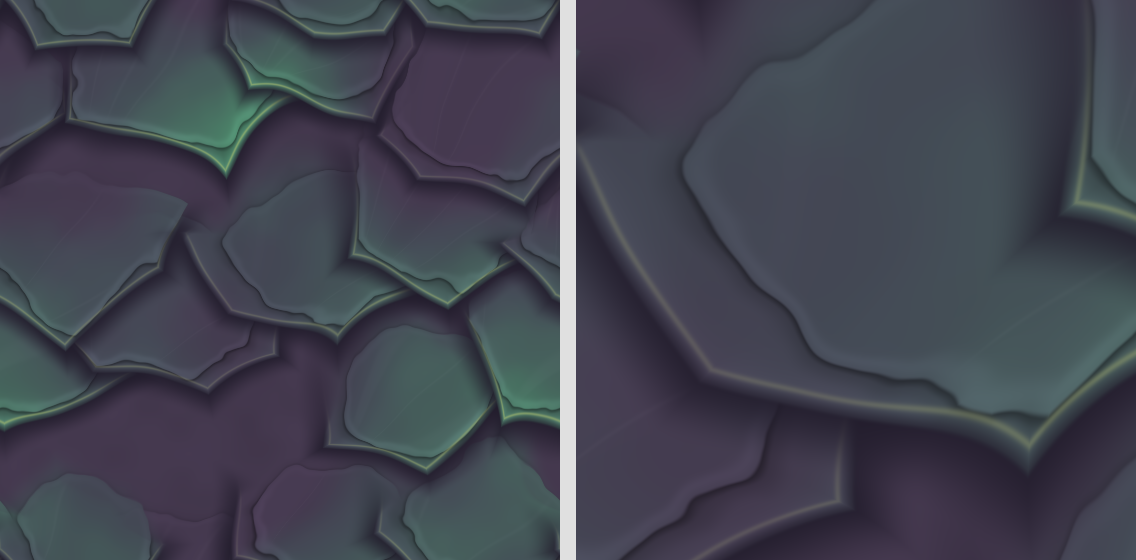
Left, the full canvas; right, a detail of the centre.
This texture is drawn by a three.js fragment shader. Its source:

```glsl
// Overlapping slate scales with thin glowing lower rims, worn raised patches and soft shadows.
varying vec2 vUv;

#define GRID vec2(3.0, 4.0)
#define JITTER 0.68
#define PLATE_RADII vec2(0.200, 0.160)
#define SIZE_RANGE vec2(0.78, 1.22)
#define SIDES 7
#define CORNER_SHARPNESS 45.0
#define WARP 0.05
#define LIP 0.013
#define SHADOW_REACH 0.045
#define PURPLE vec3(0.272, 0.225, 0.312)
#define RIM_COLOR vec3(0.62, 0.70, 0.42)
#define SHADOW_COLOR vec3(0.130, 0.110, 0.170)

vec3 hash3(vec2 p) {
  vec3 q = fract(p.xyx * vec3(0.1031, 0.1030, 0.0973));
  q += dot(q, q.yxz + 33.33);
  return fract((q.xxy + q.yzz) * q.zyx);
}

// Whole-number wrap that is safe against rounding
vec2 wrap(vec2 cell, vec2 period) {
  return floor(mod(cell + 0.5, period));
}

// Value noise that wraps after freq cells
float noise(vec2 uv, float freq) {
  vec2 p = uv * freq;
  vec2 i = floor(p);
  vec2 f = p - i;
  f = f * f * f * (f * (f * 6.0 - 15.0) + 10.0);
  vec2 a = wrap(i, vec2(freq));
  vec2 b = wrap(i + 1.0, vec2(freq));
  float low = mix(hash3(a).x, hash3(vec2(b.x, a.y)).x, f.x);
  float high = mix(hash3(vec2(a.x, b.y)).x, hash3(b).x, f.x);
  return mix(low, high, f.y);
}

float falling(float start, float end, float x) {
  return 1.0 - smoothstep(start, end, x);
}

float ridge(float x, float width) {
  return exp(-x * x / (width * width));
}

// Purple through slate and teal to green
vec3 stoneColor(float t) {
  vec3 c = mix(PURPLE, vec3(0.265, 0.290, 0.335), smoothstep(0.0, 0.45, t));
  c = mix(c, vec3(0.272, 0.365, 0.355), smoothstep(0.35, 0.75, t));
  return mix(c, vec3(0.28, 0.49, 0.39), smoothstep(0.7, 1.15, t));
}

// Paints one plate and its shadow over what lies below
vec3 paintPlate(vec3 below, vec2 q, vec2 id, vec3 rnd, float glow, float wobble, float grain) {
  float size = mix(SIZE_RANGE.x, SIZE_RANGE.y, rnd.z);
  float turn = hash3(id * 5.0 + 31.0).y;
  float hard = -1.0;
  float sum = 0.0;
  vec2 normal = vec2(0.0);
  for (int k = 0; k < SIDES; k++) {
    float side = float(k);
    vec3 r = hash3(id * 7.0 + vec2(side * 13.0 + 5.0, side));
    float angle = (side + turn + (r.x - 0.5) * 0.6) * 6.28319 / float(SIDES);
    vec2 dir = vec2(cos(angle), sin(angle));
    vec2 n = normalize(dir * vec2(0.9, 1.0));
    float edge = dot(q, n) - length(dir * PLATE_RADII) * size * mix(0.84, 1.1, r.y);
    float weight = exp(CORNER_SHARPNESS * edge);
    hard = max(hard, edge);
    sum += weight;
    normal += n * weight;
  }
  normal /= sum;
  float soft = log(sum) / CORNER_SHARPNESS;
  float d = hard - 0.5 * (soft - hard);
  float facing = falling(-0.3, 0.45, normal.y);

  // Cast shadow, strongest under the lower edges
  float under = falling(-0.5, 0.5, normal.y);
  float fall = falling(-0.01, SHADOW_REACH, d);
  vec3 col = mix(below, SHADOW_COLOR, 0.9 * under * fall);

  // Stone body with broad folds fanning out from the lower left
  float tone = 0.27 - q.y * 1.7 + q.x * (rnd.x - 0.3) + (glow - 0.5) * 1.35 + (grain - 0.5) * 0.2;
  float fanAngle = atan(q.x + 0.17 * size, q.y + 0.21 * size);
  float fan = noise(vec2(fanAngle * 0.07 + rnd.x, rnd.y), 64.0);
  vec3 stone = stoneColor(tone - 0.04) * (0.95 + 0.05 * fan);

  // Raised patch with a frayed outline that stays within the rim
  float fromRim = d + LIP;
  float inset = mix(0.014, 0.040, rnd.x);
  float worn = soft + inset + wobble + 0.32 * dot(q, rnd.yx - vec2(0.5, 0.3));
  worn = max(worn, fromRim + 0.005 + 0.4 * wobble);
  float inside = falling(-0.0018, 0.0018, worn);
  float lowSide = 0.4 + 0.6 * falling(-0.5, 0.6, normal.y);
  float crease = 0.6 * falling(0.0, 0.007, worn) + 0.4 * falling(0.0, 0.022, worn);
  stone *= 1.0 - 0.42 * crease * (1.0 - inside) * lowSide;
  vec3 patchColor = stoneColor(tone + 0.02) * (0.98 + 0.05 * fan);
  patchColor *= 1.0 + 0.10 * lowSide * ridge(worn + 0.007, 0.006);
  patchColor += 0.012 * ridge(fan - 0.5, 0.03) * falling(-0.03, 0.0, worn);
  stone = mix(stone, patchColor, inside);

  // Thin rim with a soft glow inside and a shaded lip beyond
  float vivid = clamp(tone, 0.0, 1.0);
  float rim = facing * (0.45 + 0.55 * falling(-0.7, 0.1, normal.y));
  stone *= 1.0 + (0.08 + 0.16 * vivid) * rim * exp(-abs(fromRim) / 0.012);
  stone = mix(stone, SHADOW_COLOR, 0.75 * facing * smoothstep(-0.001, LIP, fromRim));
  vec3 rimColor = mix(vec3(0.48, 0.45, 0.40), RIM_COLOR, vivid);
  stone = mix(stone, rimColor, rim * (0.22 + 0.38 * vivid) * ridge(fromRim, 0.0021));

  // Lower edges are crisp, upper ones sink into the ground, the patch stays whole
  float cover = falling(-mix(0.08, 0.004, facing), 0.0, d);
  return mix(col, stone, max(cover, 0.85 * inside));
}

void main() {
  // Shared wrapped noise
  vec2 warp = vec2(noise(vUv, 6.0), noise(vUv + 0.37, 6.0)) - 0.5;
  vec2 p = vUv + WARP * warp;
  float glow = 0.75 * noise(vUv + 0.21, 3.0) + 0.25 * noise(vUv + 0.63, 5.0);
  float grain = 0.65 * noise(p, 11.0) + 0.35 * noise(p + 0.17, 23.0);
  float wobble = (noise(p + 0.5, 12.0) - 0.5) * 0.028;
  wobble += (noise(p, 27.0) - 0.5) * 0.015 + (noise(p + 0.3, 53.0) - 0.5) * 0.005;
  vec3 col = PURPLE * (0.92 + 0.12 * grain);

  // Rows are laid from below upwards, each over the last
  for (int j = -2; j <= 2; j++) {
    float row = floor(p.y * GRID.y) + float(j);
    float stagger = 0.5 * floor(mod(row + 0.5, 2.0));
    for (int i = -1; i <= 1; i++) {
      float column = floor(p.x * GRID.x - stagger) + float(i);
      vec2 id = wrap(vec2(column, row), GRID);
      vec3 rnd = hash3(id + 11.0);
      vec2 center = vec2(column + stagger, row) + 0.5 + (rnd.xy - 0.5) * JITTER;
      col = paintPlate(col, p - center / GRID, id, rnd, glow, wobble, grain);
    }
  }
  gl_FragColor = vec4(col, 1.0);
}
```
